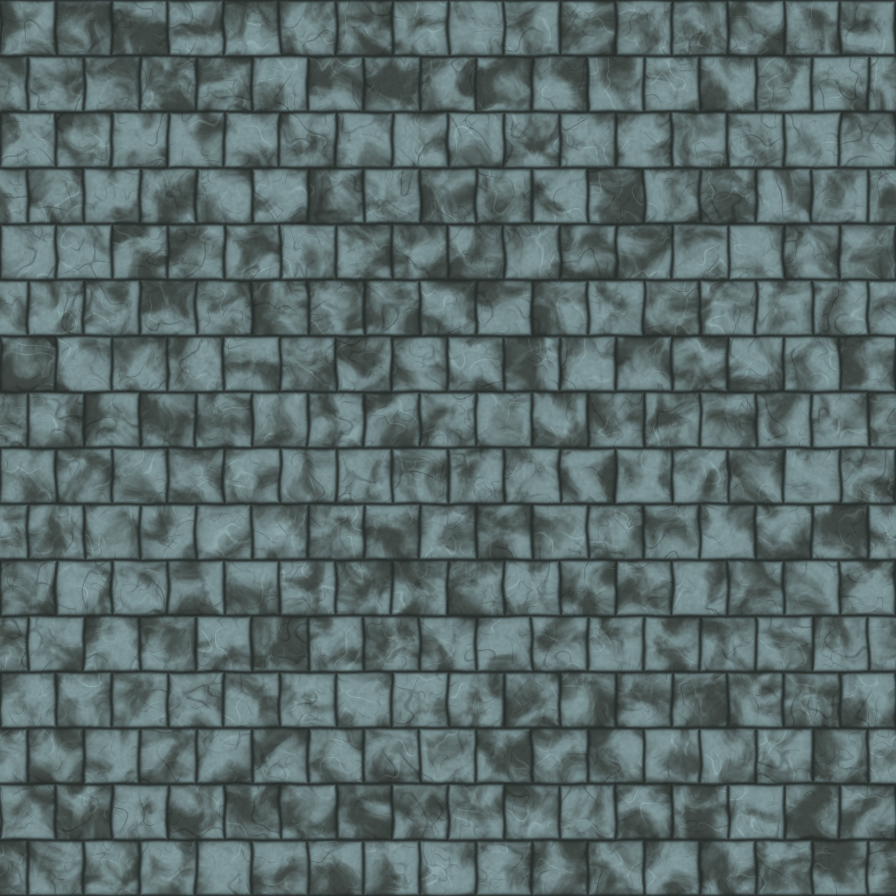
Reproduce this texture procedurally as a Shadertoy shader.

```glsl
// Weathered grey-green slate tiles in 16 staggered rows, with dark joints, stains and fine veins.

vec2 hash2(vec2 p) {
    vec3 q = fract(p.xyx * vec3(0.1031, 0.1030, 0.0973));
    q += dot(q, q.yzx + 33.33);
    return fract((q.xx + q.yz) * q.zy);
}

float gradientDot(vec2 cell, vec2 offset) {
    float angle = 6.2832 * hash2(cell).x;
    return dot(vec2(cos(angle), sin(angle)), offset);
}

float gradientNoise(vec2 p) {
    vec2 i = floor(p), f = fract(p);
    vec2 u = f * f * f * (f * (f * 6.0 - 15.0) + 10.0);
    vec2 e = vec2(1.0, 0.0);
    return mix(mix(gradientDot(i, f), gradientDot(i + e.xy, f - e.xy), u.x),
               mix(gradientDot(i + e.yx, f - e.yx), gradientDot(i + e.xx, f - e.xx), u.x), u.y);
}

float fbm(vec2 p) {
    float sum = 0.0, amplitude = 1.0;
    for (int i = 0; i < 5; i++) {
        sum += amplitude * gradientNoise(p);
        p = mat2(1.6, 1.2, -1.2, 1.6) * p + 7.3;
        amplitude *= 0.48;
    }
    return sum;
}

// Thin curved line along the zero contour of warped noise, broken into patches
float vein(vec2 p) {
    vec2 warp = vec2(gradientNoise(p * 2.0), gradientNoise(p * 2.0 + 19.0));
    float contour = abs(gradientNoise(p * 1.7 + 0.6 * warp));
    float patches = smoothstep(-0.1, 0.35, gradientNoise(p * 1.3 + 41.0));
    return patches * (1.0 - smoothstep(0.0, 0.07, contour));
}

void mainImage(out vec4 fragColor, in vec2 fragCoord) {
    vec2 p = 16.0 * fragCoord / iResolution.xy;

    // Slightly uneven joints, every other row shifted by half a tile
    vec2 grid = p + vec2(0.05 * gradientNoise(p * 1.9), 0.025 * gradientNoise(p * 1.7 + 31.0));
    grid.x += 0.5 * mod(floor(grid.y) + 1.0, 2.0);
    vec2 tile = mod(floor(grid), 16.0);
    vec2 local = fract(grid);
    vec2 seed = hash2(tile + 3.0);

    // Each tile has its own cut of stained stone
    vec2 stone = local + 60.0 * seed;
    vec2 bend = vec2(gradientNoise(stone * 1.5 + 11.0), gradientNoise(stone * 1.5 + 23.0));
    float stain = fbm(stone * 1.5 + 0.5 * bend);
    float tone = smoothstep(-0.52, 0.38, stain + 0.35 * (hash2(tile + 57.0).x - 0.4));
    vec3 color = mix(vec3(0.245, 0.28, 0.265), vec3(0.485, 0.58, 0.59), tone);

    // Grain and veins
    color *= 1.0 + 0.06 * gradientNoise(stone * 14.0) + 0.06 * gradientNoise(stone * 6.0);
    color *= 1.0 - 0.20 * vein(stone + 5.0) - 0.14 * vein(stone * 1.8 + 15.0);
    color += vec3(0.07, 0.08, 0.08) * vein(stone * 1.2 + 27.0);

    // Soft shade toward the edges and a narrow dark joint
    vec2 edge = 0.5 - abs(local - 0.5);
    vec2 shade = exp(-edge / 0.055);
    vec2 joint = exp(-edge * edge / 0.0012);
    color *= 1.0 - 0.30 * max(shade.x, shade.y);
    color = mix(color, vec3(0.15, 0.18, 0.17), 0.85 * max(joint.x, joint.y));

    fragColor = vec4(color, 1.0);
}
```
